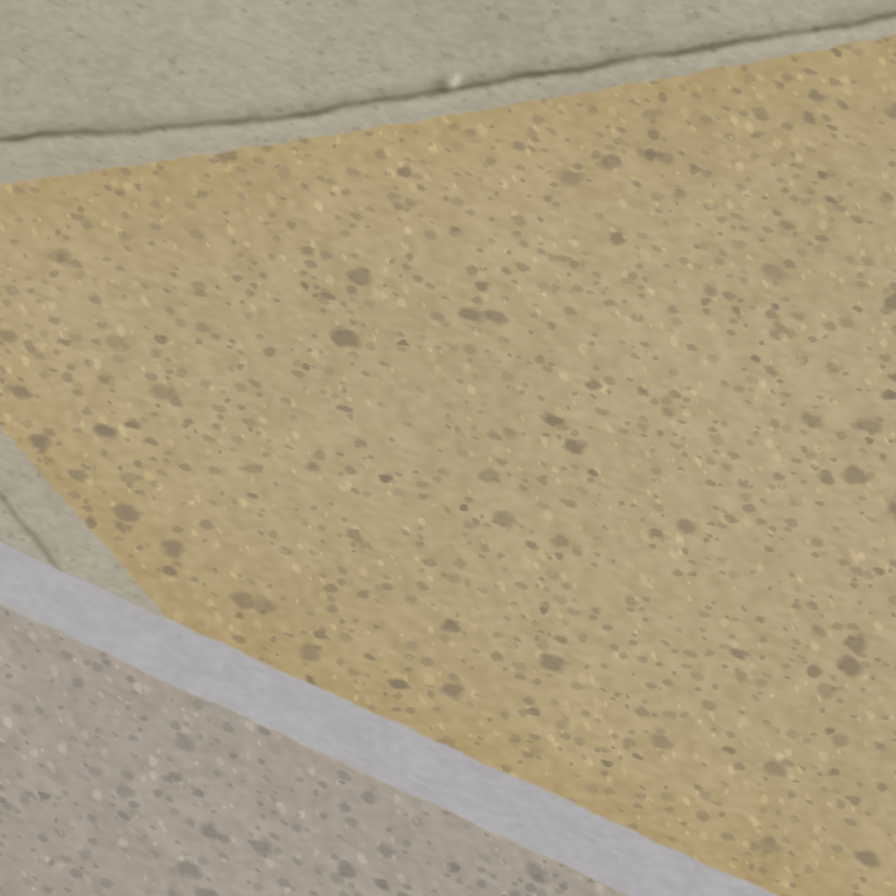
A Shadertoy shader for this texture:

```glsl
// Exposed-aggregate paving: a tan slab bounded by grey concrete with a crack,
// a pale diagonal stripe and darker asphalt. Regions are soft half-planes;
// stones, flecks and grain come from scattered cellular noise.

vec2 hash2(vec2 cell) {
    vec3 q = fract(cell.xyx * vec3(0.1031, 0.1030, 0.0973));
    q += dot(q, q.yzx + 33.33);
    return fract((q.xx + q.yz) * q.zy);
}

// Layered sines, used to make straight boundaries and stones irregular
float wobble(vec2 p) {
    return sin(p.x + 1.7 * sin(p.y * 0.7)) * 0.5
         + sin(p.y * 1.9 + p.x * 1.3) * 0.3
         + sin(p.x * 3.7 - p.y * 2.3) * 0.2;
}

vec2 rotate(vec2 p, float angle) {
    float c = cos(angle), s = sin(angle);
    return vec2(c * p.x + s * p.y, c * p.y - s * p.x);
}

// Soft coverage of scattered elongated stones; density is the filled share
float stones(vec2 uv, float scale, float density, float tilt, float seed) {
    vec2 p = rotate(uv, tilt) * scale * vec2(0.8, 1.25);
    p += 0.13 * vec2(wobble(p * 3.1 + seed), wobble(p.yx * 3.7 - seed));
    vec2 cell = floor(p);
    float cover = 0.0;
    for (int j = -1; j <= 1; j++)
    for (int i = -1; i <= 1; i++) {
        vec2 id = cell + vec2(i, j);
        vec2 rnd = hash2(id + seed);
        vec2 kind = hash2(id + seed + 57.0);
        float radius = mix(0.22, 0.58, kind.y * kind.y);
        float d = length(p - id - 0.15 - 0.7 * rnd);
        float stone = 1.0 - smoothstep(radius * 0.45, radius * 1.15, d);
        cover = max(cover, stone * step(kind.x, density) * mix(0.5, 1.0, rnd.x));
    }
    return cover;
}

// Smooth value grain, stretched along the given tilt, in -1..1
float grain(vec2 uv, float scale, float tilt, float seed) {
    vec2 p = rotate(uv, tilt) * scale * vec2(0.65, 1.2);
    vec2 id = floor(p) + seed, f = fract(p);
    f = f * f * (3.0 - 2.0 * f);
    float low = mix(hash2(id).x, hash2(id + vec2(1, 0)).x, f.x);
    float high = mix(hash2(id + vec2(0, 1)).x, hash2(id + vec2(1, 1)).x, f.x);
    return mix(low, high, f.y) * 2.0 - 1.0;
}

// 1 where the signed distance is positive, with a soft edge
float side(float d, float blur) {
    return smoothstep(-blur, blur, d);
}

float band(float d, float width) {
    return exp(-d * d / (width * width));
}

vec3 concrete(vec2 uv) {
    float fine = grain(uv, 190.0, -0.3, 11.0) + 0.6 * grain(uv, 90.0, -0.3, 23.0);
    float pits = stones(uv, 85.0, 0.12, -0.3, 31.0);
    return vec3(0.655, 0.63, 0.56) + 0.022 * fine - 0.05 * pits
         + 0.012 * wobble(uv * 9.0);
}

vec3 aggregate(vec2 uv, vec3 base, vec3 stoneTone, float tilt, float seed) {
    float fine = grain(uv, 150.0, tilt, seed) + 0.7 * grain(uv, 75.0, -0.9, seed + 9.0);
    vec3 col = base + 0.022 * fine + 0.008 * wobble(uv * 8.0 + seed);
    float small = stones(uv, 72.0, 0.34, tilt, seed);
    float large = stones(uv, 40.0, 0.13, tilt, seed + 40.0);
    float flecks = stones(uv, 80.0, 0.13, -1.0, seed + 80.0);
    col = mix(col, stoneTone, 0.62 * small);
    col = mix(col, stoneTone * 0.95, 0.8 * large);
    return col + vec3(0.07, 0.065, 0.045) * flecks * (1.0 - large);
}

void mainImage(out vec4 fragColor, in vec2 fragCoord) {
    vec2 uv = fragCoord / iResolution.xy;
    float blur = max(0.0025, 0.8 / iResolution.y);
    float rough = 0.0018 * wobble(uv * 75.0);

    // Region boundaries as heights above lines, scaled near true distance
    float slabTop = 0.794 + 0.14 * uv.x + 0.027 * uv.x * uv.x - uv.y + rough;
    float slabLeft = (uv.y - 0.525 + 1.15 * uv.x) * 0.66 + rough;
    float stripeTop = (0.3945 - 0.455 * uv.x - uv.y) * 0.91 + rough;
    float stripeBottom = (uv.y - 0.3255 + 0.463 * uv.x) * 0.91 + rough;

    // Concrete with its long bent crack and a lighter lip below
    vec3 col = concrete(uv);
    float crackY = 0.845 + 0.07 * uv.x + 0.094 * max(uv.x - 0.286, 0.0);
    float crack = uv.y - crackY - 0.0025 * wobble(uv * 38.0);
    float strength = 0.75 + 0.25 * wobble(uv.xx * 24.0);
    col -= 0.19 * strength * band(crack, 0.0042);
    col -= 0.045 * band(crack - 0.006, 0.009);
    col += 0.025 * band(crack + 0.011, 0.007);
    float joint = (uv.y - 0.447 + 1.26 * uv.x) * 0.62 + rough;
    col -= 0.10 * band(joint, 0.004) * side(0.07 - uv.x, 0.015);
    vec2 chip = rotate(uv - vec2(0.508, 0.908), -0.4);
    col += 0.15 * band(length(chip * vec2(1.0, 0.55)), 0.006);
    col -= 0.10 * band(length(uv - vec2(0.492, 0.906)), 0.008);

    // Tan slab, richer in colour toward its borders
    float rim = exp(-12.0 * max(min(slabLeft, min(slabTop, -stripeTop)), 0.0));
    vec3 tan0 = mix(vec3(0.695, 0.632, 0.495), vec3(0.69, 0.61, 0.445), rim);
    vec3 slab = aggregate(uv, tan0, vec3(0.535, 0.485, 0.40), -0.35, 3.0);
    col = mix(col, slab, side(min(slabTop, slabLeft), blur));

    // Asphalt below, then the pale stripe across everything
    vec3 asphalt = aggregate(uv, vec3(0.645, 0.61, 0.56), vec3(0.51, 0.485, 0.455), -0.5, 131.0);
    col = mix(col, asphalt, side(-stripeBottom, blur));
    vec3 paint = vec3(0.68, 0.67, 0.675) + 0.016 * grain(uv, 170.0, -0.45, 71.0)
               + 0.01 * grain(uv, 60.0, -0.45, 91.0);
    col = mix(col, paint, side(min(stripeTop, stripeBottom), blur));

    fragColor = vec4(col, 1.0);
}
```
